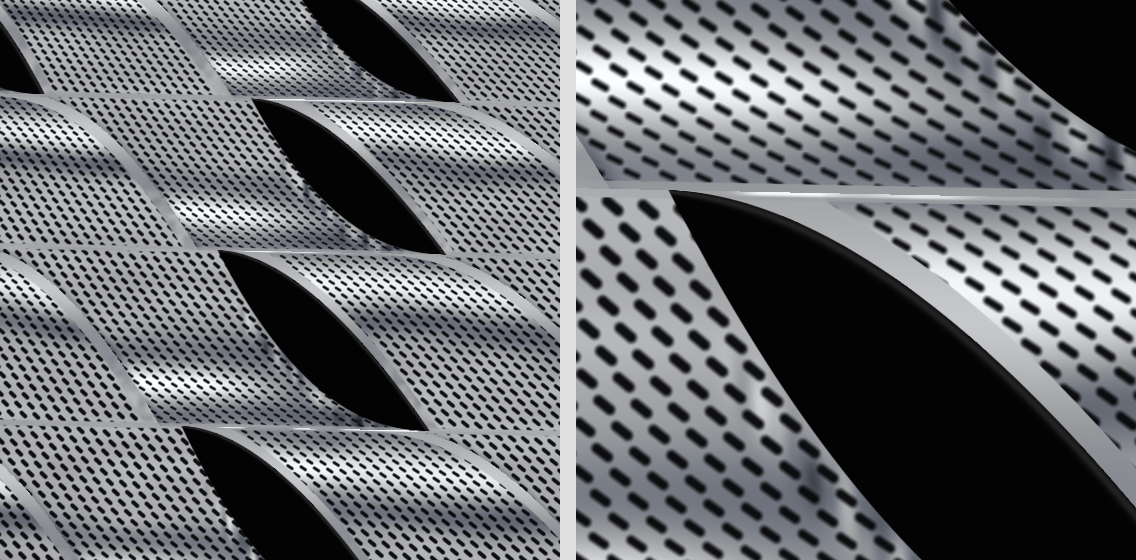
Left, the full canvas; right, a detail of the centre.
Give the GLSL for this texture, as a WebGL 1 fragment shader.

```glsl
precision highp float;
uniform vec2 u_resolution;

// Layout of the scales, in canvas widths, y measured downwards
const float ROW_GROWTH = 1.16;
const float ROW_ORIGIN = 1.465;
const float TOP_OFFSET = 0.0586;
const float SEAM_TILT = 0.02;
const float OPENING_WIDTH = 0.428;  // share of a period
const float HUMP_WIDTH = 0.455;     // share of a period
const float RIM_WIDTH = 0.016;
const float BAND_WIDTH = 0.021;
const float SEAM_WIDTH = 0.005;

// Perforation, hole sizes as shares of a grid cell
const vec2 HOLE_GRID = vec2(38.0, 20.0);
const vec2 HOLE_REACH = vec2(0.15, 0.16);
const float HOLE_RADIUS = 0.22;
const float HOLE_SHEAR = 0.5;
const float HOLE_TILT = 0.12;
const float HOLE_SOFTNESS = 0.0019;

// Colours
const vec3 METAL = vec3(0.985, 0.995, 1.01);
const vec3 SHADOW_TINT = vec3(0.94, 0.99, 1.09);
const vec3 VOID = vec3(0.012);
const vec3 HOLE = vec3(0.035, 0.037, 0.045);

float hash(vec2 p) {
  return fract(sin(dot(p, vec2(127.1, 311.7))) * 4375.85);
}

float noise(vec2 p) {
  vec2 i = floor(p), f = fract(p);
  f = f * f * (3.0 - 2.0 * f);
  return mix(mix(hash(i), hash(i + vec2(1, 0)), f.x),
             mix(hash(i + vec2(0, 1)), hash(i + vec2(1, 1)), f.x), f.y);
}

float bump(float x, float center, float width) {
  float d = (x - center) / width;
  return exp(-d * d);
}

// Brightness of the convex sheet, f running from its top to its bottom
float humpTone(float f) {
  return 0.69 - 0.22 * bump(f, 0.0, 0.1) + 0.26 * bump(f, 0.22, 0.12)
       - 0.27 * bump(f, 0.43, 0.1);
}

// Brightness of the concave sheet, s running from its left to its right
float hollowTone(float f, float s) {
  float glow = 1.0 - smoothstep(0.3, 0.75, s);
  float shade = smoothstep(0.3, 0.8, s) * smoothstep(0.45, 0.75, f);
  return 0.69 - 0.17 * bump(f, 0.58, 0.1) + 0.31 * glow * bump(f, 0.77, 0.08)
       - 0.2 * bump(f, 0.96, 0.09) - 0.13 * shade;
}

// Coverage of oblong holes that lean down to the right
float holes(vec2 grid, vec2 cell, float soft) {
  vec2 q = (fract(grid) - 0.5) * cell;
  q.x += HOLE_SHEAR * cell.x / cell.y * q.y;
  vec2 reach = HOLE_REACH * cell;
  q -= reach * clamp(dot(q, reach) / dot(reach, reach), -1.0, 1.0);
  float dist = length(q) - HOLE_RADIUS * cell.y;
  return 1.0 - smoothstep(-soft, soft, dist);
}

void main() {
  vec2 p = gl_FragCoord.xy / u_resolution;
  float pixel = 1.0 / min(u_resolution.x, u_resolution.y);
  float x = p.x;
  float y = 1.0 - p.y - SEAM_TILT * (x - 0.45);

  // Rows grow downwards in perspective
  float depth = 1.0 + (y + TOP_OFFSET) / ROW_ORIGIN;
  float v = log(depth) / log(ROW_GROWTH);
  float row = floor(v), f = v - row;
  float height = ROW_ORIGIN * depth * log(ROW_GROWTH);
  float period = 0.67 + 0.0716 * v;
  float start = 0.504 - 0.0534 * row - 0.0022 * row * row;

  // Curved outline of the opening; n runs from one outline to the next
  float right = OPENING_WIDTH * pow(f, 0.54);
  float left = OPENING_WIDTH * (1.0 - pow(1.0 - f, 0.43));
  float across = (x - start) / period - right;
  float n = fract(across);
  float sheet = floor(across);
  float stretch = OPENING_WIDTH * period / height;
  float rightScale = period / length(vec2(1.0, stretch * 0.54 * pow(f + 0.01, -0.46)));
  float leftScale = period / length(vec2(1.0, stretch * 0.43 * pow(1.01 - f, -0.57)));
  float m = n > 0.75 ? n - 1.0 : n;
  float rightDist = m * rightScale;
  float leftDist = (m + right - left) * leftScale;
  float bandDist = (n - HUMP_WIDTH) * rightScale;
  float isHump = 1.0 - step(HUMP_WIDTH, n);

  // Reflections wobble from sheet to sheet
  float wobble = noise(vec2(x * 7.0 + sheet * 5.0, row * 9.0 + f * 3.0)) - 0.5;
  float fw = f + 0.1 * wobble;
  float tone = mix(hollowTone(fw, (n - HUMP_WIDTH) / 0.45),
                   humpTone(fw - 0.18 * (n - 0.2)), isHump);
  tone += 0.1 * (noise(p * vec2(9.0, 30.0)) - 0.5);

  // Glints beside the lower lip of the opening
  float lip = step(m, 0.0) * bump(leftDist, -0.012, 0.014) * smoothstep(0.25, 0.5, f);
  tone += lip * 0.6 * (noise(vec2(x * 95.0, y * 24.0)) - 0.45);
  tone -= 0.13 * (1.0 - isHump) * bump(bandDist, 0.0, 0.007);

  // Unperforated rims and seams
  float rim = step(0.0, m) * (1.0 - smoothstep(RIM_WIDTH - pixel, RIM_WIDTH + pixel, rightDist));
  float band = smoothstep(-BAND_WIDTH - pixel, -BAND_WIDTH + pixel, bandDist)
             * (1.0 - smoothstep(-pixel, pixel, bandDist));
  float seamDist = min(f, 1.0 - f) * height;
  float seam = 1.0 - smoothstep(SEAM_WIDTH - pixel, SEAM_WIDTH + pixel, seamDist);
  float edgeTone = 0.64 + 0.15 * bump(f, 0.25, 0.16) - 0.09 * bump(f, 0.55, 0.18);
  edgeTone += 0.16 * (noise(p * 75.0) - 0.5) * smoothstep(0.45, 0.8, f);
  tone = mix(tone, edgeTone, max(rim, band));
  tone = mix(tone, 0.63 + 0.08 * wobble, seam * 0.7);
  float fold = isHump * (1.0 - smoothstep(0.001, 0.0035, f * height));
  tone += 0.33 * fold * smoothstep(0.4, 0.75, noise(vec2(x * 24.0, row)));

  // Holes crowd together where the sheet turns away
  float t = mix(f + 0.25 * pow(f, 4.0), f - 0.18 * pow(1.0 - f, 4.0), isHump);
  float crowding = 1.0 + mix(pow(f, 3.0), 0.72 * pow(1.0 - f, 3.0), isHump);
  vec2 grid = vec2((x - 0.5) / period, t) * HOLE_GRID;
  grid.y -= HOLE_TILT * grid.x;
  grid.x -= HOLE_SHEAR * grid.y;
  vec2 cell = vec2(period, height / crowding) / HOLE_GRID;
  float soft = max(pixel, HOLE_SOFTNESS);
  float punched = holes(grid, cell, soft) * (1.0 - max(max(rim, band), seam));

  vec3 color = tone * mix(SHADOW_TINT, METAL, smoothstep(0.38, 0.66, tone));
  color = mix(color, HOLE, punched * 0.97);

  // Dark opening with a faint inner lip
  float opening = smoothstep(-pixel, pixel, -rightDist) * smoothstep(-pixel, pixel, leftDist);
  vec3 inside = VOID + 0.12 * bump(rightDist, -0.003, 0.003);
  gl_FragColor = vec4(mix(color, inside, opening), 1.0);
}
```
